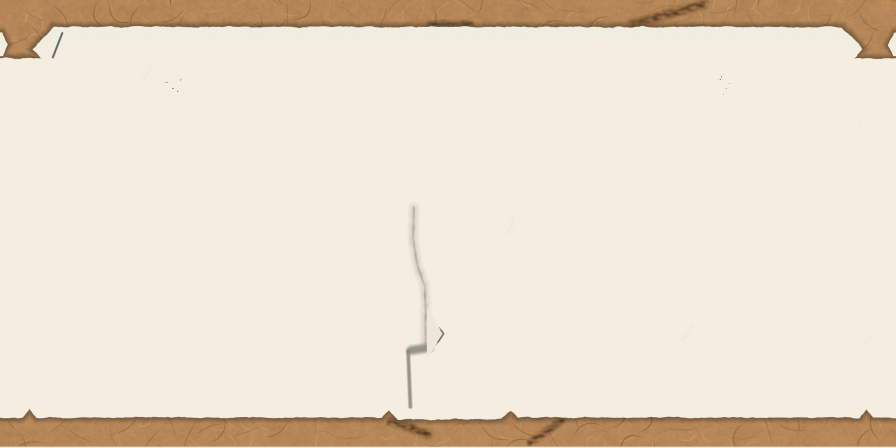
Give the GLSL for this background, as a Shadertoy shader.

```glsl
const vec3 PAPER = vec3(.962, .932, .878);
const vec3 PAPER_FLECK = vec3(.928, .902, .848);
const vec3 PAPER_SCUFF = vec3(.935, .925, .885);
const vec3 BOARD = vec3(.71, .525, .34);
const vec3 BOARD_DARK = vec3(.50, .35, .20);
const vec3 BOARD_PALE = vec3(.78, .66, .50);
const vec3 STAIN = vec3(.27, .17, .08);
const vec3 SHADOW = vec3(.26, .21, .16);
const vec3 CREASE = vec3(.50, .49, .46);
const vec3 INK = vec3(.20, .28, .31);

const float TOP = .940;        // upper edge of the raised tab
const float SHOULDER = .870;   // upper edge beside the tab
const float BOTTOM = .068;
const float ROUGHNESS = .004;  // wobble of the torn edge
const float FLECK_TILT = .5;

vec2 hash2(vec2 p) {
    p = vec2(dot(p, vec2(127.1, 311.7)), dot(p, vec2(269.5, 183.3)));
    return fract(sin(p) * 43758.5);
}

float gradientNoise(vec2 p) {
    vec2 i = floor(p), f = p - i, u = f * f * (3. - 2. * f);
    vec2 e = vec2(0, 1);
    float a = dot(hash2(i) - .5, f);
    float b = dot(hash2(i + e.yx) - .5, f - e.yx);
    float c = dot(hash2(i + e) - .5, f - e);
    float d = dot(hash2(i + 1.) - .5, f - 1.);
    return 2. * mix(mix(a, b, u.x), mix(c, d, u.x), u.y);
}

float segment(vec2 p, vec2 a, vec2 b) {
    vec2 d = b - a;
    return length(p - a - d * clamp(dot(p - a, d) / dot(d, d), 0., 1.));
}

float fill(float d) {
    float aa = .75 / iResolution.y;
    return 1. - smoothstep(-aa, aa, d);
}

// Scattered bent strokes, one per grid cell; size is half length and half width
float strokes(vec2 p, float cell, vec2 size, float bend, float spread) {
    vec2 id = floor(p / cell);
    float ink = 0.;
    for (int j = -1; j <= 1; j++)
    for (int i = -1; i <= 1; i++) {
        vec2 c = id + vec2(i, j), r = hash2(c), s = hash2(c + 71.3);
        float a = FLECK_TILT + spread * (s.x - .5);
        vec2 q = mat2(cos(a), -sin(a), sin(a), cos(a)) * (p - (c + r) * cell);
        q.y -= bend * (s.y - .5) * q.x * q.x / size.x;
        float taper = 1. - smoothstep(.4, 1., abs(q.x) / size.x);
        ink = max(ink, taper * s.y * fill(abs(q.y) - size.y * taper));
    }
    return ink;
}

// Torn sheet: body, raised tab, side scraps and nicks in the lower edge
float sheet(vec2 p) {
    float m = min(p.x, 2. - p.x);
    float wobble = ROUGHNESS * (gradientNoise(p * 38.) + .5 * gradientNoise(p * 110.));
    float sag = .004 * smoothstep(.86, .88, p.x) * (1. - smoothstep(1.12, 1.15, p.x));
    float body = max(p.y - SHOULDER, BOTTOM - sag - p.y);
    float side = .073 + .95 * max(.89 - p.y, p.y - .89);
    float tab = max(max(p.y - TOP, .8 - p.y), .72 * (side - m));
    float scrap = max(m - .018 + .5 * abs(p.y - .90), abs(p.y - .901) - .026);
    float d = min(min(body, tab), scrap);
    float nick = min(abs(m - .066), min(abs(p.x - .868), abs(p.x - 1.14)));
    d = max(d, .7 * (BOTTOM + .016 - p.y - nick));
    return d + wobble;
}

float smudge(vec2 p, vec2 a, vec2 b, float width) {
    float grain = .65 + .9 * gradientNoise(p * vec2(70., 140.));
    return clamp((1. - smoothstep(0., width, segment(p, a, b))) * grain, 0., 1.);
}

vec3 cardboard(vec2 p) {
    float grain = gradientNoise(p * 22.) + gradientNoise(p * 75.) + gradientNoise(p * 190.);
    vec3 col = BOARD * (1. + .055 * grain);
    col = mix(col, BOARD_PALE, .6 * strokes(p + 5., .045, vec2(.028, .0012), 1.8, 6.3));
    col = mix(col, BOARD_DARK, .75 * strokes(p, .055, vec2(.045, .0012), 2., 6.3));
    float stain = smudge(p, vec2(1.41, .946), vec2(1.57, .990), .017);
    stain = max(stain, smudge(p, vec2(1.185, .013), vec2(1.255, .062), .014));
    stain = max(stain, smudge(p, vec2(.872, .060), vec2(.956, .031), .016));
    return mix(col, STAIN, .85 * stain);
}

vec3 paper(vec2 p) {
    float blotch = smoothstep(.05, .4, gradientNoise(p * 9.));
    float fleck = strokes(p, .13, vec2(.035, .005), .8, 2.);
    vec3 col = mix(PAPER, PAPER_FLECK, .55 * fleck * blotch);
    float scuff = smoothstep(.84, TOP, p.y) * (.6 + .6 * gradientNoise(p * 130.));
    col = mix(col, PAPER_SCUFF, clamp(scuff, 0., 1.));
    // Mirrored specks and the pen mark
    vec2 m = vec2(min(p.x, 2. - p.x), p.y);
    float speck = smoothstep(.30, .45, gradientNoise(p * 160.));
    col = mix(col, INK, .6 * speck * (1. - smoothstep(.01, .03, length(m - vec2(.39, .81)))));
    return mix(col, INK, .8 * fill(segment(p, vec2(.139, .926), vec2(.118, .872)) - .0022));
}

// Vertical tear with its soft shade and a lifted flap
vec3 addTear(vec3 col, vec2 p) {
    vec2 path[6] = vec2[6](vec2(.924, .536), vec2(.922, .466), vec2(.932, .406),
                           vec2(.948, .362), vec2(.950, .318), vec2(.950, .235));
    float d = 1.;
    for (int i = 0; i < 5; i++) d = min(d, segment(p, path[i], path[i + 1]));
    float grain = .75 + .5 * gradientNoise(p * vec2(160., 60.));
    col = mix(col, CREASE, .32 * grain * (1. - smoothstep(0., .017, d)));
    col = mix(col, CREASE, .45 * grain * (1. - smoothstep(.0005, .004, d)));
    float fold = segment(p, vec2(.918, .218), vec2(.958, .224));
    col = mix(col, CREASE, .8 * (1. - smoothstep(.003, .016, fold)));
    float slit = segment(p, vec2(.911, .216), vec2(.916, .092));
    col = mix(col, CREASE, .8 * (1. - smoothstep(.001, .007, slit)));
    float flap = max(.953 - p.x, p.x - .990 + .65 * max(p.y - .255, .255 - p.y));
    col = mix(col, PAPER * .97, fill(flap));
    float rim = abs(flap) + .3 * max(abs(p.y - .25) - .012, 0.);
    return mix(col, INK, .7 * (1. - smoothstep(.0005, .004, rim)) * step(.965, p.x));
}

void mainImage(out vec4 fragColor, in vec2 fragCoord) {
    vec2 p = fragCoord / iResolution.y;
    p.x *= 2. * iResolution.y / iResolution.x;
    float d = sheet(p);
    vec3 board = cardboard(p);
    board = mix(board, SHADOW, .55 * (1. - smoothstep(-.002, .016, d)));
    board = mix(board, SHADOW, .8 * smudge(p, vec2(.96, .946), vec2(1.05, .946), .014));
    vec3 col = mix(board, addTear(paper(p), p), fill(d));
    col = mix(col, PAPER, fill(p.y - .003));
    fragColor = vec4(col, 1.);
}
```
